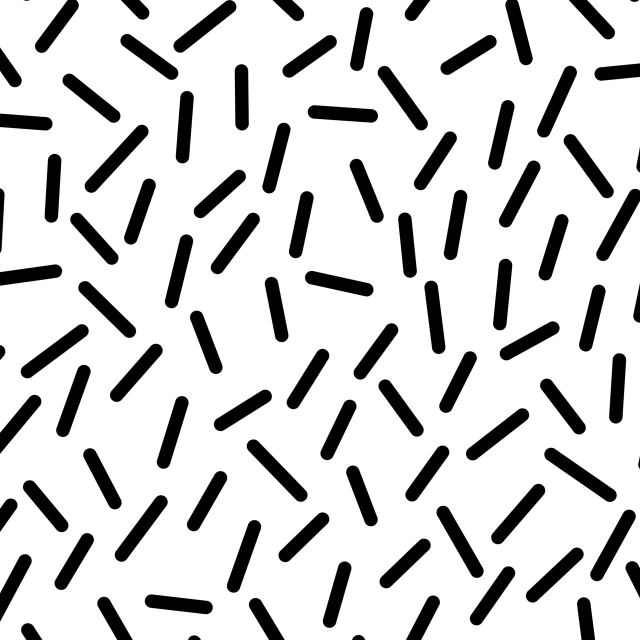
A three.js fragment shader for this pattern:

```glsl
// Scattered black round-ended bars on white, turned at random and kept apart.

varying vec2 vUv;

const vec3 PAPER = vec3(1.0);
const vec3 INK = vec3(0.0);
const float CELL = 0.11;                // one bar per cell of this size
const float RADIUS = 0.0105;            // half the thickness of a bar
const vec2 HALF_LENGTH = vec2(0.039, 0.056);
const float EDGE = 0.0011;              // half width of the soft edge
const float SHALLOW_SHARE = 0.1;        // share of nearly level bars
const vec2 SHALLOW_ANGLE = vec2(-0.25, 0.3);
const vec2 STEEP_ANGLE = vec2(0.5, 2.55);
const float FIXED_JITTER = 0.026;
const float FITTED_JITTER = 0.034;
const float ENOUGH_ROOM = 0.045;        // wanted distance between centre lines
const int TRIES = 12;
const mat2 TILT = mat2(0.9, 0.4359, -0.4359, 0.9); // hides the rows of cells

vec2 hash2(vec3 p) {
  p = fract(p * vec3(0.1031, 0.1030, 0.0973));
  p += dot(p, p.yzx + 33.33);
  return fract((p.xx + p.yz) * p.zy);
}

// Distance from a point to a bar's centre line; bar = (middle, half extent).
float lineDistance(vec2 p, vec4 bar) {
  vec2 d = p - bar.xy;
  float t = clamp(dot(d, bar.zw) / dot(bar.zw, bar.zw), -1.0, 1.0);
  return length(d - bar.zw * t);
}

vec2 cellCentre(vec2 cell) {
  return TILT * ((cell + 0.5) * CELL);
}

vec4 randomBar(vec2 cell, float seed, float jitter) {
  vec3 key = vec3(cell + 57.0, seed * 7.0 + 3.0);
  vec2 shift = hash2(key) - 0.5;
  vec2 turn = hash2(key + vec3(0.0, 0.0, 101.0));
  vec2 size = hash2(key + vec3(0.0, 0.0, 211.0));
  vec2 range = turn.x < SHALLOW_SHARE ? SHALLOW_ANGLE : STEEP_ANGLE;
  float angle = mix(range.x, range.y, turn.y);
  float halfLength = mix(HALF_LENGTH.x, HALF_LENGTH.y, size.x * size.y + 0.25 * size.x);
  return vec4(cellCentre(cell) + shift * jitter,
              vec2(cos(angle), sin(angle)) * halfLength);
}

vec4 fixedBar(vec2 cell) {
  return randomBar(cell, 0.0, FIXED_JITTER);
}

// Smallest distance between two centre lines, sampled along the first.
float clearance(vec4 a, vec4 b) {
  float room = 1.0;
  for (int i = -2; i <= 2; i++) {
    room = min(room, lineDistance(a.xy + a.zw * float(i) * 0.5, b));
  }
  return room;
}

// Tries several random bars and keeps the first with room, or the roomiest.
vec4 fittedBar(vec2 cell) {
  vec4 east = fixedBar(cell + vec2(1.0, 0.0));
  vec4 west = fixedBar(cell - vec2(1.0, 0.0));
  vec4 north = fixedBar(cell + vec2(0.0, 1.0));
  vec4 south = fixedBar(cell - vec2(0.0, 1.0));
  vec4 best = vec4(0.0);
  float bestRoom = -1.0;
  for (int i = 1; i <= TRIES; i++) {
    vec4 bar = randomBar(cell, float(i), FITTED_JITTER);
    float room = min(min(clearance(bar, east), clearance(bar, west)),
                     min(clearance(bar, north), clearance(bar, south)));
    if (room > bestRoom) {
      bestRoom = room;
      best = bar;
    }
    if (bestRoom > ENOUGH_ROOM) break;
  }
  return best;
}

void main() {
  vec2 home = floor((vUv * TILT) / CELL);
  float reach = HALF_LENGTH.y * 1.1 + RADIUS + FITTED_JITTER * 0.75;
  float dist = 1.0;

  // Checkerboard: even cells hold free bars, odd cells fit in between.
  for (int y = -1; y <= 1; y++) {
    for (int x = -1; x <= 1; x++) {
      vec2 cell = home + vec2(float(x), float(y));
      if (distance(vUv, cellCentre(cell)) > reach) continue;
      bool even = mod(cell.x + cell.y, 2.0) < 0.5;
      vec4 bar = even ? fixedBar(cell) : fittedBar(cell);
      dist = min(dist, lineDistance(vUv, bar) - RADIUS);
    }
  }

  float ink = 1.0 - smoothstep(-EDGE, EDGE, dist);
  gl_FragColor = vec4(mix(PAPER, INK, ink), 1.0);
}
```
